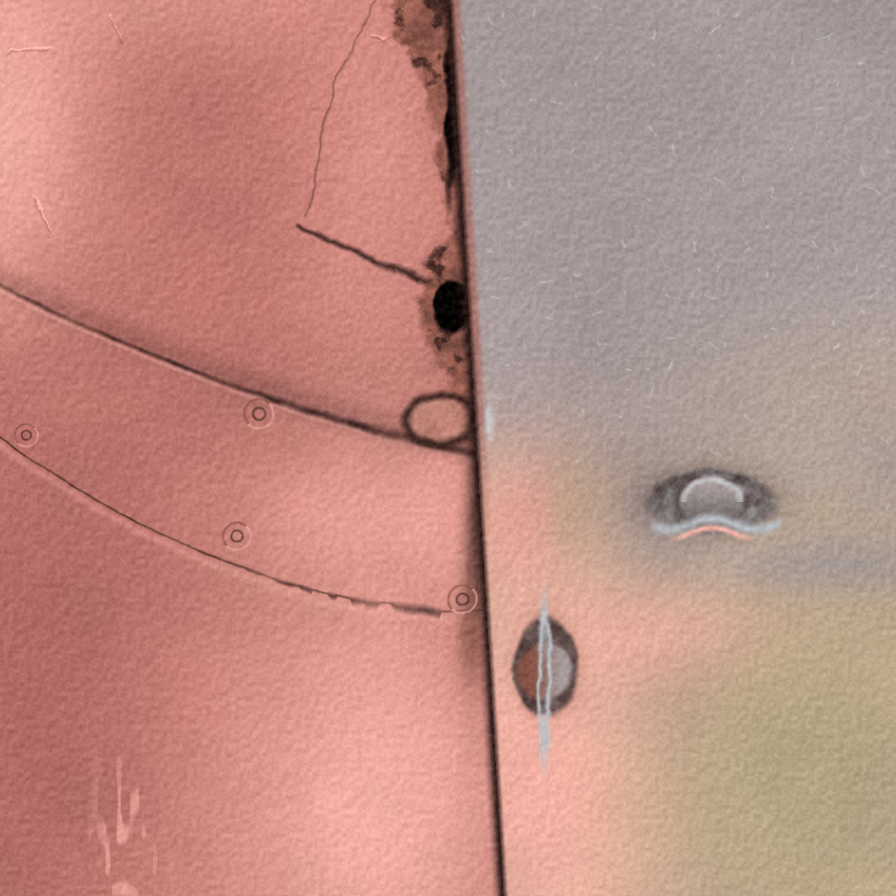
A Shadertoy shader for this texture:

```glsl
// Two weathered metal sheets meet at a dark seam: cracked pink paint at left,
// worn silver with warm reflections and two latches at right.
// Soft colour pools light them; distance fields and noise add damage.
const vec3 ROSE = vec3(.74, .46, .43), DEEP = vec3(.66, .38, .37);
const vec3 BLUSH = vec3(.96, .69, .64), GREY = vec3(.65, .6, .6);
const vec3 PALE = vec3(.8, .82, .84), TAN = vec3(.76, .67, .56);
const vec3 OLIVE = vec3(.67, .62, .49), RUST = vec3(.52, .32, .27);
const vec3 DARK = vec3(.17, .1, .09);
const vec3 RIVETS[4] = vec3[4](vec3(.289, .538, .019), vec3(.264, .402, .018),
  vec3(.03, .514, .015), vec3(.516, .331, .018));
const float GRAIN = .055;
vec3 col;
vec2 p, warp;

float hash(vec2 v) {
  vec3 q = fract(v.xyx * .1031);
  q += dot(q, q.yzx + 33.33);
  return fract((q.x + q.y) * q.z);
}
float noise(vec2 v) {
  vec2 i = floor(v), f = fract(v), e = vec2(1, 0);
  f *= f * (3. - 2. * f);
  return mix(mix(hash(i), hash(i + e), f.x), mix(hash(i + e.yx), hash(i + 1.), f.x), f.y);
}
float fbm(vec2 v) {
  float sum = 0., amp = .5;
  for (int i = 0; i < 5; i++) { sum += amp * noise(v); v = v * 2.03 + 7.1; amp *= .5; }
  return sum;
}
float fill(float d, float soft) {
  soft += .7 / iResolution.y;
  return 1. - smoothstep(-soft, soft, d);
}
float line(float d, float w) { return fill(abs(d) - w, w); }
float segment(vec2 v, vec2 a, vec2 b) {
  v -= a; b -= a;
  return length(v - b * clamp(dot(v, b) / dot(b, b), 0., 1.));
}
float oval(float x, float y, float w, float h) {
  return (length((p + warp * .7 - vec2(x, y)) / vec2(w, h)) - 1.) * min(w, h);
}
void ink(vec3 tint, float amount) { col = mix(col, tint, amount); }
void pool(float x, float y, float w, float h, vec3 tint, float amount) {
  vec2 q = (p - vec2(x, y)) / vec2(w, h);
  ink(tint, amount * exp(-dot(q, q)));
}
// Randomly turned strokes in some grid cells
float flecks(vec2 v, float cells, float len) {
  v *= cells;
  vec2 id = floor(v);
  float a = 6.3 * hash(id + 5.1);
  vec2 dir = vec2(cos(a), sin(a)) * len * (.1 + hash(id + 1.3));
  v = fract(v) - .3 - .4 * vec2(hash(id + 3.7), hash(id + 9.2));
  return fill(segment(v, -dir, dir) / cells - .0009, .0007) * step(hash(id), .3);
}

void pinkSheet(float gap) {
  float lapA = p.y - .681 + p.x * (.499 - .277 * p.x) + .3 * warp.y;
  float lapB = p.y - .512 + p.x * (.72 - .667 * p.x) + .3 * warp.x;
  // Reflections
  col = ROSE;
  pool(0., .87, .1, .2, BLUSH, .95);
  pool(.16, 1., .2, .06, BLUSH, .45);
  pool(.42, .8, .09, .3, BLUSH, .4);
  pool(.46, .42, .18, .1, BLUSH, .6);
  pool(.02, .22, .15, .25, DEEP, .7);
  pool(.42, .08, .18, .26, BLUSH, .95);
  // Raised scratches and drips
  vec2 s = p + warp * 1.5;
  col += .13 * step(0., lapA) * (flecks(s, 11., .35) - flecks(s + vec2(0, .003), 11., .35));
  pool(.14, .06, .035, .09, BLUSH, .8 * smoothstep(.6, .8, noise(p * vec2(150, 28))));
  // Lapped edges
  float wear = .4 + .5 * noise(p * 40.), inner = smoothstep(.2, .5, p.x);
  ink(BLUSH, .6 * line(lapA + .006, .002));
  ink(DARK, .18 * line(lapA - .008, .015));
  ink(DARK, wear * line(lapA, .002 + .003 * inner));
  float notch = .003 * inner * smoothstep(.4, .6, noise(p.xx * 70.));
  ink(BLUSH, .35 * line(lapB + .009, .004));
  ink(DARK, wear * line(lapB + notch, .001 + notch));
  // Paint cracks
  vec2 k = p + warp * .8, bend = vec2(.41, .715), kink = vec2(.371, .909);
  float deep = min(segment(k, vec2(.332, .75), bend), segment(k, bend, vec2(.49, .68)));
  float fine = min(segment(k, vec2(.417, 1), kink), segment(k, kink, vec2(.341, .76)));
  ink(DARK, .85 * line(deep, .001 + .002 * inner));
  ink(DARK, .4 * line(fine, .001));
  // Rusted margin, lifted flap, holes
  float reach = .024 + .038 * smoothstep(.84, .97, p.y) + .025 * exp(-pow(p.y / .06 - 10.8, 2.));
  float rust = fill(gap - reach + 3. * warp.x, .006) * smoothstep(.5, .56, p.y);
  ink(RUST * (.55 + .95 * fbm(p * 65.)), .8 * rust);
  ink(DARK, .75 * rust * smoothstep(.54, .7, fbm(p * 45. + 4.)));
  float flap = oval(.492, .533, .037, .027);
  ink(mix(RUST, BLUSH, .3 + .5 * fbm(p * 50.)), fill(flap, .003));
  ink(DARK, .85 * line(flap, .004));
  ink(DARK * .15, fill(min(oval(.503, .657, .022, .029), oval(.503, .87, .006, .09)), .002));
  // Seam shade and rivets
  ink(DARK, .75 * fill(gap - .007, .006));
  pool(.53, .4, .012, .12, DARK, .6);
  pool(.525, .29, .016, .05, RUST, .6);
  for (int i = 0; i < 4; i++) {
    vec2 q = p - RIVETS[i].xy + .2 * warp;
    float r = length(q) / RIVETS[i].z;
    ink(q.y > q.x ? RUST : BLUSH, .6 * line(r - .85, .07));
    ink(DARK, .55 * line(r - .35, .07));
  }
}

void silverSheet(float gap) {
  // Reflections
  float top = smoothstep(.34, .58, p.y + .12 * p.x - .09 + warp.y * 3.);
  col = mix(TAN, GREY, top);
  pool(.98, .56, .22, .08, TAN, .45);
  pool(.58, .41, .08, .09, mix(ROSE, BLUSH, .6), .8);
  pool(.64, .42, .03, .07, OLIVE, .55);
  pool(.6, .12, .14, .24, BLUSH, 1.);
  pool(.73, .29, .13, .07, BLUSH, .75);
  pool(.9, .14, .16, .17, OLIVE, .8);
  pool(.93, .37, .16, .035, GREY, .8);
  pool(.74, .43, .06, .07, GREY * .9, .75);
  // Scuffs and folded edge
  ink(PALE, .5 * top * max(flecks(p + warp, 38., .15), flecks(p + warp, 17., .15)));
  ink(mix(ROSE, RUST, .4), .75 * top * fill(-gap - .011, .004));
  pool(.546, .53, .005, .02, PALE, .8);
  // Wide latch: pocket, dome, curled lip
  float x = p.x - .795, y = p.y - .44;
  float pocket = oval(.795, .44, .073, .034), dome = oval(.795, .44, .037, .025);
  ink(DARK, .3 * fill(pocket, .025));
  ink(mix(DARK, PALE, .85 * fbm(p * 75.)), .9 * fill(pocket, .003));
  ink(GREY * (.85 + 9. * y), fill(dome, .002));
  ink(PALE, .7 * line(dome + .003, .002) * step(0., y));
  float lip = y + .025 - .006 * cos(x * 65.);
  ink(BLUSH, line(lip + .01, .003) * fill(abs(x) - .04, .012));
  ink(PALE * .88, fill(abs(x - .005) - .072, .004) * line(lip, .005));
  // Upright latch: pocket, dome, standing ring
  float cup = oval(.608, .255, .037, .054);
  ink(RUST, .35 * fill(cup, .018));
  ink(mix(DARK, GREY, .7 * fbm(p * 60.)), .92 * fill(cup, .003));
  ink(mix(RUST, GREY, smoothstep(.59, .63, p.x)), fill(oval(.608, .25, .031, .03), .003));
  ink(PALE * .92, line(oval(.608, .241, .006, .066), .002));
}

void mainImage(out vec4 fragColor, in vec2 fragCoord) {
  p = fragCoord / iResolution.xy;
  warp = .02 * vec2(fbm(p * 28.), fbm(p * 28. + 17.)) - .0096;
  float gap = .562 - .06 * p.y - p.x;
  if (gap > 0.) pinkSheet(gap); else silverSheet(gap);
  ink(DARK, .85 * line(gap, .003));
  // Mottling and grain
  col *= .93 + .14 * fbm(p * 9.);
  col += GRAIN * (noise(p * 190.) - noise(p * 190. + vec2(.5, -.7)) + noise(p * 400.) - .5);
  fragColor = vec4(clamp(col, 0., 1.), 1);
}
```
